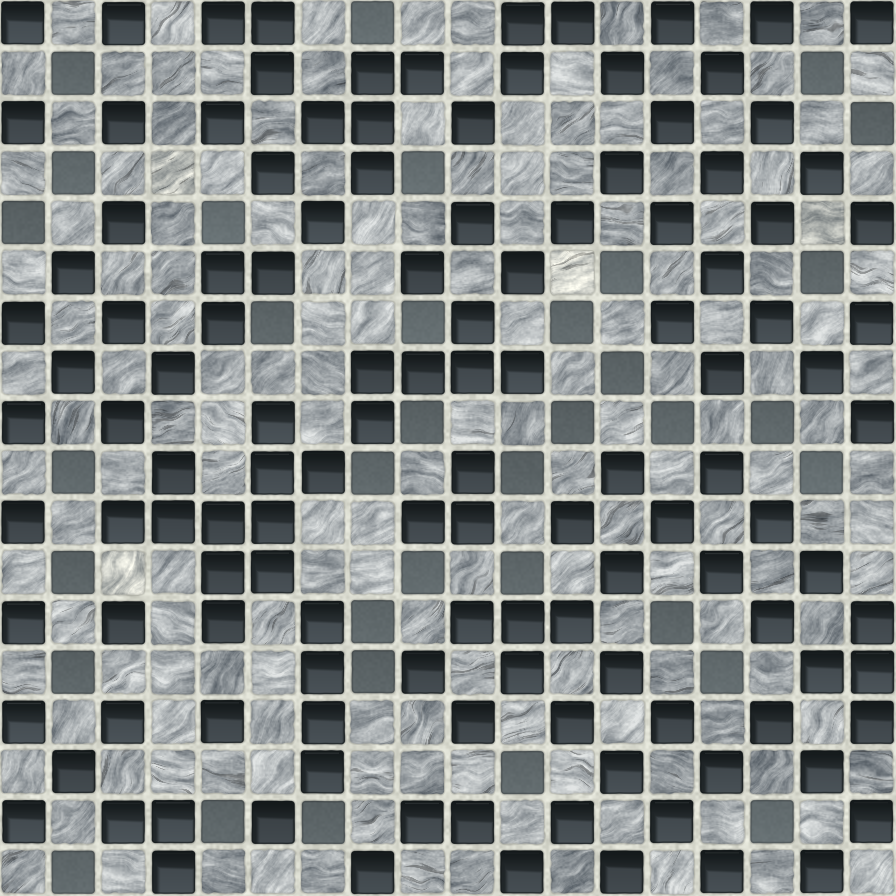
Give the GLSL for this pattern, as a Shadertoy shader.

```glsl
// Mosaic of small square tiles in pale grout: glossy dark glass, frosted grey glass
// and streaked marble. Each cell hashes its material, tone and vein direction;
// rounded-box distances cut the tiles and stretched fractal noise draws the veins.

#define TILES 17.95                         // cells across and down
#define GRID_OFFSET 0.033                   // part of the first cell lost at the edge
#define HALF_TILE 0.432                     // half tile width, in cells
#define CORNER 0.075                        // corner radius, in cells
#define GLASS_SHARE 0.475
#define FROSTED_SHARE 0.21                  // part of the glass that is matte
#define GROUT vec3(0.855, 0.86, 0.815)
#define GLASS_DARK vec3(0.065, 0.085, 0.09)
#define GLASS_BODY vec3(0.265, 0.295, 0.315)
#define FROSTED vec3(0.37, 0.405, 0.415)
#define STONE_DARK vec3(0.42, 0.45, 0.475)
#define STONE_LIGHT vec3(0.85, 0.865, 0.865)

float hash(vec2 p) {
    vec3 q = fract(p.xyx * 0.1031);
    q += dot(q, q.yzx + 33.33);
    return fract((q.x + q.y) * q.z);
}

float noise(vec2 p) {
    vec2 i = floor(p), f = fract(p);
    f = f * f * (3.0 - 2.0 * f);
    return mix(mix(hash(i), hash(i + vec2(1, 0)), f.x),
               mix(hash(i + vec2(0, 1)), hash(i + vec2(1, 1)), f.x), f.y);
}

float fbm(vec2 p) {
    float sum = 0.0, amp = 0.53;
    for (int k = 0; k < 4; k++) {
        sum += amp * noise(p);
        p = p * 2.07 + 17.3;
        amp *= 0.5;
    }
    return sum;
}

float roundedBox(vec2 p, float halfSize, float radius) {
    vec2 q = abs(p) - halfSize + radius;
    return length(max(q, 0.0)) + min(max(q.x, q.y), 0.0) - radius;
}

// Marble: veins along a random diagonal, bent by slow noise, plus fine grain
vec3 stone(vec2 p, vec2 cell, float d) {
    float angle = mix(-0.35, 1.25, hash(cell + 41.0));
    float c = cos(angle), s = sin(angle);
    vec2 seed = 50.0 + 40.0 * vec2(hash(cell + 7.0), hash(cell + 13.0));
    vec2 v = mat2(c, -s, s, c) * p;
    v.y += 0.22 * (noise(p * 3.0 + seed) - 0.5);
    float veins = fbm(v * vec2(1.8, 9.0) + seed);
    float clouds = noise(p * 3.5 + seed.yx);
    float grain = noise(p * 22.0 + seed) - 0.5;
    float tone = 0.53 + 0.38 * (hash(cell + 23.0) - 0.5);
    tone += 1.25 * (veins - 0.5) + 0.28 * (clouds - 0.5) + 0.2 * grain;
    vec3 col = mix(STONE_DARK, STONE_LIGHT, clamp(tone, -0.15, 1.08));
    // dark streaks on some tiles, a warm cast on a few
    float streak = smoothstep(0.62, 0.78, fbm(v * vec2(1.5, 13.0) + seed + 30.0));
    col *= 1.0 - 0.3 * streak * step(0.5, hash(cell + 31.0));
    col = mix(col, col * vec3(1.1, 1.08, 1.03) + 0.04, step(0.95, hash(cell + 37.0)));
    return col * (1.0 - 0.1 * smoothstep(-0.05, 0.0, d));
}

// Clear glass: dark reflection along the top and left, lighter body below
vec3 glossyGlass(vec2 p, vec2 cell, float d) {
    float level = 0.04 + 0.1 * (hash(cell + 53.0) - 0.5);
    float top = smoothstep(level - 0.035, level + 0.035, p.y + 0.04 * p.x);
    float left = 1.0 - smoothstep(-0.36, -0.25, p.x);
    float right = smoothstep(0.36, 0.43, p.x);
    float shade = top * mix(0.55, 0.9, smoothstep(0.0, 0.4, p.y));
    shade = max(shade, max(0.7 * left, 0.4 * right));
    vec3 body = GLASS_BODY * (1.0 - 0.22 * (p.y + 0.2));
    body *= 0.93 + 0.14 * hash(cell + 59.0);
    vec3 col = mix(body, GLASS_DARK, shade);
    col = mix(col, GLASS_DARK, 0.65 * smoothstep(-0.045, -0.01, d));
    // thin glint under the upper rim
    float glint = smoothstep(0.025, 0.0, abs(p.y - 0.375)) * step(abs(p.x), 0.34);
    return col + 0.09 * glint * hash(cell + 61.0);
}

vec3 frostedGlass(vec2 p, vec2 cell, float d) {
    vec3 col = FROSTED * (0.94 + 0.14 * hash(cell + 67.0) - 0.12 * p.y);
    col += 0.025 * (noise(p * 18.0 + cell * 9.0) - 0.5);
    return col * (1.0 - 0.25 * smoothstep(-0.05, 0.0, d));
}

void mainImage(out vec4 fragColor, in vec2 fragCoord) {
    float pixel = TILES / iResolution.y;
    vec2 grid = vec2(fragCoord.x, iResolution.y - fragCoord.y) * pixel + GRID_OFFSET;
    vec2 cell = floor(grid);
    vec2 p = (fract(grid) - 0.5) * vec2(1, -1);
    p += 0.025 * (vec2(hash(cell + 71.0), hash(cell + 73.0)) - 0.5);

    // loose alternation of glass and stone
    float order = 0.465 * cell.x + 0.5 * cell.y + 0.36 * (hash(cell + 3.0) - 0.5);
    bool isGlass = fract(order + 0.2) < GLASS_SHARE;
    bool isFrosted = hash(cell + 5.0) < FROSTED_SHARE;

    // stone edges are rougher than glass edges
    float rough = isGlass ? 0.008 : 0.035;
    float d = roundedBox(p, HALF_TILE, CORNER) + rough * (noise(grid * 9.0) - 0.5);

    vec3 tile;
    if (!isGlass) tile = stone(p, cell, d);
    else if (isFrosted) tile = frostedGlass(p, cell, d);
    else tile = glossyGlass(p, cell, d);

    // sandy grout, shaded where it meets a tile
    vec3 grout = GROUT + 0.11 * (noise(grid * 15.0) - 0.5) + 0.06 * (noise(grid * 5.0) - 0.5);
    grout *= 1.0 - 0.16 * (1.0 - smoothstep(0.0, 0.045, d));

    float edge = max(0.75 * pixel, 0.012);
    fragColor = vec4(mix(tile, grout, smoothstep(-edge, edge, d)), 1.0);
}
```
